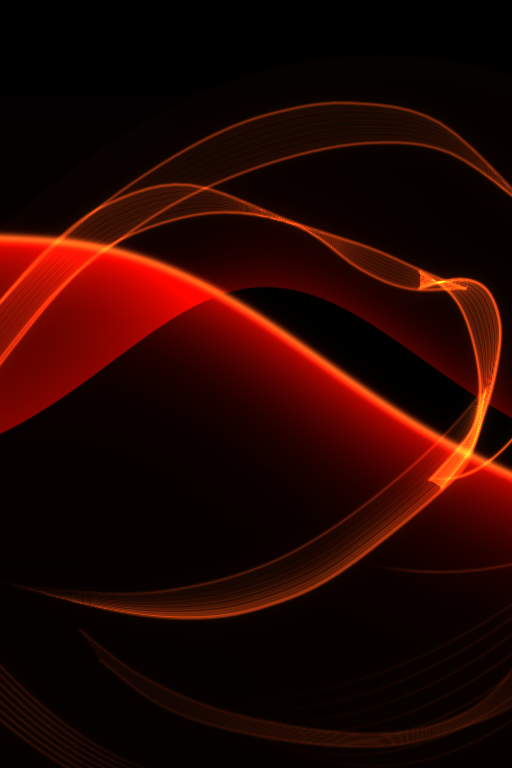
Reproduce this background procedurally as a Shadertoy shader.

```glsl
// Draws glowing red waves with translucent ember ribbons looping over black.

// Design grid: x runs right, y runs down from the upper left corner.
const vec2 CANVAS = vec2(5.12, 7.68);
const vec3 BASE = vec3(0.018, 0.001, 0.0);
const vec3 RED = vec3(0.88, 0.018, 0.0);
const vec3 RIM = vec3(0.75, 0.36, 0.10);
const vec3 EMBER = vec3(1.0, 0.33, 0.07);
const float LINE_WIDTH = 0.015;
const float FIBRES = 62.0;
const int KNOTS = 8;
const int STEPS = 6;

// Ribbon knots: one edge in xy, the opposite edge in zw.
const vec4 TOP[KNOTS] = vec4[KNOTS](
    vec4(-0.2, 3.25, -0.2, 3.85), vec4(0.5, 2.50, 0.5, 2.98),
    vec4(1.2, 1.92, 1.1, 2.47), vec4(2.0, 1.42, 1.85, 1.98),
    vec4(2.7, 1.14, 2.8, 1.60), vec4(3.5, 1.03, 3.7, 1.43),
    vec4(4.4, 1.23, 4.5, 1.53), vec4(5.3, 2.08, 5.3, 2.10));
const vec4 MIDDLE[KNOTS] = vec4[KNOTS](
    vec4(-0.2, 3.25, -0.2, 3.9), vec4(0.5, 2.47, 0.6, 2.90),
    vec4(1.1, 2.03, 1.2, 2.40), vec4(1.9, 1.85, 2.1, 2.13),
    vec4(2.95, 2.23, 2.95, 2.25), vec4(3.7, 2.48, 3.6, 2.69),
    vec4(4.2, 2.70, 4.1, 2.89), vec4(4.65, 2.89, 4.65, 2.88));
const vec4 TURN[KNOTS] = vec4[KNOTS](
    vec4(4.2, 2.88, 4.2, 2.72), vec4(4.6, 2.79, 4.45, 2.88),
    vec4(4.87, 2.90, 4.62, 3.10), vec4(5.0, 3.25, 4.74, 3.45),
    vec4(4.96, 3.70, 4.80, 3.85), vec4(4.84, 4.15, 4.76, 4.20),
    vec4(4.70, 4.52, 4.62, 4.44), vec4(4.42, 4.88, 4.30, 4.80));
const vec4 LOWER[KNOTS] = vec4[KNOTS](
    vec4(4.86, 3.9, 4.80, 3.95), vec4(4.72, 4.52, 4.40, 4.40),
    vec4(4.40, 4.92, 3.90, 4.85), vec4(3.4, 5.72, 3.3, 5.30),
    vec4(2.7, 6.05, 2.7, 5.63), vec4(2.0, 6.18, 2.0, 5.85),
    vec4(1.1, 6.10, 1.2, 5.94), vec4(-0.2, 5.75, 0.1, 5.85));
const vec4 FLOOR[KNOTS] = vec4[KNOTS](
    vec4(0.8, 6.30, 1.0, 6.60), vec4(1.4, 6.75, 1.6, 7.05),
    vec4(2.2, 7.10, 2.3, 7.30), vec4(3.2, 7.30, 3.2, 7.45),
    vec4(4.0, 7.32, 4.0, 7.45), vec4(4.6, 7.15, 4.7, 7.25),
    vec4(5.0, 6.85, 5.15, 7.05), vec4(5.3, 6.40, 5.4, 6.85));

float cross2(vec2 a, vec2 b) { return a.x * b.y - a.y * b.x; }

float segmentDistance(vec2 p, vec2 a, vec2 b) {
    vec2 ab = b - a;
    return length(p - a - ab * clamp(dot(p - a, ab) / dot(ab, ab), 0.0, 1.0));
}

float lineGlow(float d) {
    return exp(-d * d / (LINE_WIDTH * LINE_WIDTH)) + 0.10 * exp(-abs(d) / 0.06);
}

// Catmull-Rom interpolation of both edges at once.
vec4 spline(vec4 k[KNOTS], int i, float t) {
    vec4 a = k[max(i - 1, 0)], b = k[i];
    vec4 c = k[min(i + 1, KNOTS - 1)], d = k[min(i + 2, KNOTS - 1)];
    return b + 0.5 * t * (c - a + t * (2.0 * a - 5.0 * b + 4.0 * c - d
        + t * (3.0 * (b - c) + d - a)));
}

// Fibrous sheet with two bright edges; lean gathers light at the first edge.
float ribbon(vec2 p, vec4 k[KNOTS], float fillGain, float edgeGain, float lean) {
    float edgeA = 9.0, edgeB = 9.0, fill = 0.0;
    vec4 prev = k[0];
    for (int i = 1; i <= (KNOTS - 1) * STEPS; i++) {
        vec4 cur = spline(k, i / STEPS, float(i % STEPS) / float(STEPS));
        edgeA = min(edgeA, segmentDistance(p, prev.xy, cur.xy));
        edgeB = min(edgeB, segmentDistance(p, prev.zw, cur.zw));
        float g0 = cross2(prev.zw - prev.xy, p - prev.xy);
        float g1 = cross2(cur.zw - cur.xy, p - cur.xy);
        if ((g0 < 0.0) != (g1 < 0.0)) {
            vec4 section = mix(prev, cur, g0 / (g0 - g1));
            vec2 across = section.zw - section.xy;
            float w = length(across) + 0.001;
            float s = dot(p - section.xy, across) / (w * w);
            float inside = smoothstep(0.0, 0.06, s) * smoothstep(1.0, 0.94, s);
            float fibre = 0.75 + 0.25 * sin(s * FIBRES) * sin(s * 17.0 + 1.0);
            fill += inside * fibre * exp(-lean * s) * min(0.35 / w, 2.5);
        }
        prev = cur;
    }
    return fillGain * fill + edgeGain * (lineGlow(edgeA) + lineGlow(edgeB) * exp(-0.3 * lean));
}

// Thin parabolic arc: apex position and curvature.
float arc(vec2 p, vec2 apex, float bend) {
    float x = p.x - apex.x;
    return lineGlow((p.y - apex.y - bend * x * x) / sqrt(1.0 + 4.0 * bend * bend * x * x));
}

float brightWave(float x) {
    float tail = max(x - 3.5, 0.0);
    return 3.6 + 1.27 * tanh(0.56 * (x - 3.2)) + 0.055 * tail * tail
        - 0.05 * exp(-(x - 1.0) * (x - 1.0));
}

float darkHill(float x) {
    float u = (x - 2.65) / (x < 2.65 ? 2.15 : 2.26);
    return 4.75 - 1.88 * exp(-u * u);
}

void mainImage(out vec4 fragColor, in vec2 fragCoord) {
    vec2 uv = fragCoord / iResolution.xy;
    vec2 p = vec2(uv.x, 1.0 - uv.y) * CANVAS;
    float px = CANVAS.y / iResolution.y;

    // Red light below the wave and above the hill.
    float slope = (brightWave(p.x + 0.02) - brightWave(p.x - 0.02)) / 0.04;
    float dWave = (p.y - brightWave(p.x)) / sqrt(1.0 + slope * slope);
    float dHill = darkHill(p.x) - p.y;
    float below = smoothstep(-px, px, dWave);
    float above = smoothstep(-px, px, dHill);
    float depth = max(dWave, 0.0), height = max(dHill, 0.0);
    float light = below * (0.75 * exp(-pow(depth / 0.5, 1.3)) + 0.05 * exp(-depth / 1.2));
    light += above * mix(0.32 * exp(-height / 0.35), 0.55 * exp(-height / 1.5), below);
    float gap = (1.0 - below) * (1.0 - above);
    vec3 color = BASE * smoothstep(0.3, 2.0, p.y) * (1.0 - gap) + RED * light;
    color += RIM * exp(-pow(dWave / 0.045, 2.0)) + RED * 0.3 * exp(-abs(dWave) / 0.06);

    // Ember ribbons.
    float ember = ribbon(p, TOP, 0.13, 0.42, 0.0) + ribbon(p, MIDDLE, 0.16, 0.50, 0.0);
    ember += ribbon(p, TURN, 0.45, 0.85, 0.5);
    ember += ribbon(p, LOWER, 0.75, 0.55, 2.6) * smoothstep(-0.2, 2.4, p.x);
    ember += ribbon(p, FLOOR, 0.07, 0.10, 0.0);
    ember += 0.8 * arc(p, vec2(4.42, 4.79), -0.8) * smoothstep(4.2, 4.7, p.x);
    ember += 0.16 * arc(p, vec2(4.4, 5.72), -0.15) * smoothstep(3.6, 4.3, p.x);

    // Faint strands near the bottom and a veil at the top.
    for (int i = 0; i < 7; i++) {
        float n = float(i);
        ember += 0.06 * arc(p, vec2(2.3 + 0.24 * n, 7.0 + 0.11 * n), -0.12 - 0.02 * n)
            * smoothstep(2.0, 5.0, p.x);
        ember += 0.13 * arc(p, vec2(2.2, 7.82 + 0.05 * n), -0.24 + 0.008 * n)
            * smoothstep(2.2, 0.2, p.x);
    }
    float veil = p.y - 0.52 - 0.12 * pow(p.x - 3.8, 2.0);
    ember += 0.022 * smoothstep(0.0, 0.06, veil) * exp(-max(veil, 0.0) / 0.9);

    fragColor = vec4(clamp(color + EMBER * ember, 0.0, 1.0), 1.0);
}
```
